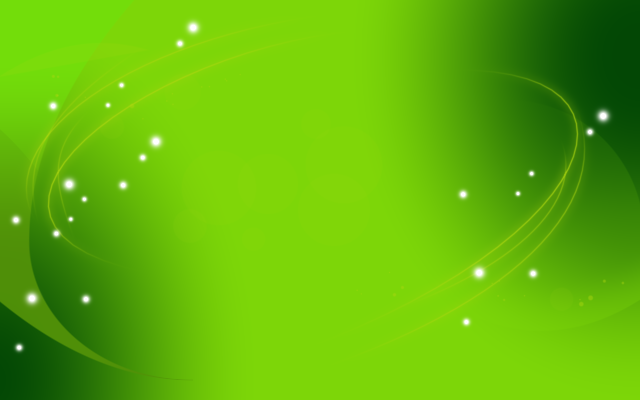
Write a Shadertoy shader that draws this background.

```glsl
// Lime green backdrop with dark corners, sweeping ribbons, faint discs and white sparkles.
#define LIME vec3(0.49, 0.84, 0.03)
#define DEEP vec3(0.01, 0.28, 0.02)
#define OLIVE vec3(0.32, 0.57, 0.03)
#define FRESH vec3(0.45, 0.87, 0.04)
#define GOLD vec3(0.68, 0.84, 0.06)
#define STRAND_WIDTH 0.0022
#define STRAND_GLOW 0.016
#define DISC_ALPHA 0.07
#define DUST_ALPHA 0.45
#define SEGMENTS 28

float hash(float n) { return fract(sin(n * 12.9898) * 43758.545); }

// Soft mask: 1 where d is negative
float fill(float d) {
    float aa = 1.0 / iResolution.y;
    return 1.0 - smoothstep(-aa, aa, d);
}

vec2 bezier(vec2 a, vec2 b, vec2 c, vec2 d, float t) {
    float s = 1.0 - t;
    return s * s * s * a + 3.0 * s * s * t * b + 3.0 * s * t * t * c + t * t * t * d;
}

// Glowing curve that fades toward both ends
float strand(vec2 p, vec2 a, vec2 b, vec2 c, vec2 d) {
    float best = 1e3, along = 0.0;
    vec2 from = a;
    for (int i = 1; i <= SEGMENTS; i++) {
        vec2 to = bezier(a, b, c, d, float(i) / float(SEGMENTS));
        vec2 e = to - from, q = p - from;
        float h = clamp(dot(q, e) / dot(e, e), 0.0, 1.0);
        float dist = length(q - e * h);
        if (dist < best) {
            best = dist;
            along = (float(i) - 1.0 + h) / float(SEGMENTS);
        }
        from = to;
    }
    float fade = smoothstep(0.0, 0.3, along) * smoothstep(1.0, 0.7, along);
    float core = exp(-best * best / (STRAND_WIDTH * STRAND_WIDTH));
    return fade * (0.5 * core + 0.16 * exp(-best * best / (STRAND_GLOW * STRAND_GLOW)));
}

// Lime field darkened from the lower left and upper right
vec3 background(vec2 p) {
    float left = length((p - vec2(-0.02, 0.05)) / vec2(0.68, 0.95));
    float right = length((p - vec2(1.6, 0.86)) / vec2(0.74, 0.88));
    float light = smoothstep(0.0, 1.0, left) * smoothstep(0.08, 1.0, right);
    return mix(DEEP, LIME, light);
}

// Large crescent on the left and the faint lenses
vec3 addLeaves(vec3 col, vec2 p) {
    float rise = max(p.y - 0.396, 0.0);
    float upper = (p.x - 0.073 - 0.72 * rise * rise) / sqrt(1.0 + 2.07 * rise * rise);
    float lower = 0.37 * (1.0 - length((p - vec2(0.48, 0.396)) / vec2(0.407, 0.346)));
    float inner = p.y > 0.396 ? upper : lower;
    float reach = 0.48 - p.x;
    float outer = (0.05 + 0.85 * reach * reach - p.y) / sqrt(1.0 + 2.9 * reach * reach);
    float crescent = fill(max(max(inner, outer), -reach));
    vec3 tint = mix(OLIVE, FRESH, smoothstep(0.35, 0.85, p.y));
    tint = mix(tint, OLIVE, 0.18 * fill(p.y - 0.677 + 0.9 * p.x + 2.0 * p.x * p.x));
    col = mix(col, tint, 0.95 * crescent);

    float wispTop = p.y - (0.81 + 0.65 * p.x - 1.28 * p.x * p.x);
    float wispBase = 0.808 + 0.18 * p.x - p.y;
    col = mix(col, GOLD, 0.14 * fill(max(wispTop, wispBase)));

    float side = p.x - 1.354;
    float bowl = p.y - 0.173 - 1.28 * side * side;
    float bowlFade = smoothstep(0.13, 0.0, bowl) * smoothstep(1.1, 1.25, p.x);
    col = mix(col, LIME, 0.28 * fill(-bowl) * bowlFade);

    float globe = fill(length(p - vec2(1.27, 0.41)) - 0.34);
    float globeFade = smoothstep(1.25, 1.6, p.x) * smoothstep(0.3, 0.5, p.y);
    return mix(col, LIME, 0.13 * globe * globeFade);
}

vec3 addStrands(vec3 col, vec2 p) {
    float s = strand(p, vec2(0.9, 0.923), vec2(0.375, 0.885), vec2(-0.229, 0.438), vec2(0.37, 0.318));
    s += 0.8 * strand(p, vec2(0.83, 0.965), vec2(0.333, 0.906), vec2(-0.042, 0.646), vec2(0.094, 0.438));
    s += 0.5 * strand(p, vec2(0.229, 0.729), vec2(0.115, 0.625), vec2(0.135, 0.542), vec2(0.188, 0.396));
    s += 0.5 * strand(p, vec2(0.396, 0.906), vec2(0.125, 0.74), vec2(0.042, 0.604), vec2(0.1, 0.43));
    s += strand(p, vec2(1.13, 0.825), vec2(1.667, 0.833), vec2(1.5, 0.396), vec2(0.74, 0.12));
    s += 0.8 * strand(p, vec2(1.437, 0.74), vec2(1.552, 0.479), vec2(1.25, 0.229), vec2(0.79, 0.075));
    s += 0.7 * strand(p, vec2(1.4, 0.656), vec2(1.469, 0.5), vec2(1.292, 0.333), vec2(0.979, 0.223));
    return mix(col, GOLD, min(s, 0.8));
}

// Pale discs and clusters of tiny dots
vec3 addDiscsAndDust(vec3 col, vec2 p) {
    vec3 discs[10] = vec3[10](vec3(0.547, 0.53, 0.093), vec3(0.67, 0.54, 0.075),
        vec3(0.86, 0.588, 0.096), vec3(0.835, 0.475, 0.09), vec3(0.79, 0.69, 0.037),
        vec3(0.634, 0.402, 0.029), vec3(0.475, 0.435, 0.042), vec3(0.457, 0.77, 0.045),
        vec3(0.28, 0.683, 0.03), vec3(1.404, 0.252, 0.029));
    for (int i = 0; i < 10; i++)
        col = mix(col, GOLD, DISC_ALPHA * fill(length(p - discs[i].xy) - discs[i].z));

    vec2 hubs[6] = vec2[6](vec2(0.56, 0.79), vec2(0.17, 0.79), vec2(0.39, 0.73),
        vec2(0.94, 0.3), vec2(1.3, 0.29), vec2(1.52, 0.26));
    for (int i = 0; i < 30; i++) {
        float n = float(i) + 1.0;
        vec2 dot2 = hubs[i / 5] + (vec2(hash(n), hash(n + 41.0)) - 0.5) * vec2(0.14, 0.08);
        float radius = mix(0.001, 0.006, pow(hash(n + 83.0), 3.0));
        col = mix(col, GOLD, DUST_ALPHA * fill(length(p - dot2) - radius));
    }
    return col;
}

// One constellation of sparkles, repeated in three places
vec3 addSparkles(vec3 col, vec2 p) {
    vec3 motif[8] = vec3[8](vec3(0.0, 0.0, 0.021), vec3(-0.033, -0.04, 0.013),
        vec3(-0.179, -0.144, 0.01), vec3(-0.213, -0.194, 0.009), vec3(-0.35, -0.196, 0.015),
        vec3(-0.31, -0.392, 0.021), vec3(-0.175, -0.394, 0.015), vec3(-0.342, -0.515, 0.013));
    vec2 origins[3] = vec2[3](vec2(0.483, 0.931), vec2(0.39, 0.646), vec2(1.508, 0.71));
    for (int i = 0; i < 24; i++) {
        vec3 m = motif[i % 8];
        float r = length(p - origins[i / 8] - m.xy) / m.z;
        col = mix(col, vec3(1.0), min(1.0, 1.25 * exp(-2.6 * r * r)));
    }
    return col;
}

void mainImage(out vec4 fragColor, in vec2 fragCoord) {
    vec2 p = fragCoord / iResolution.y;
    vec3 col = addLeaves(background(p), p);
    col = addDiscsAndDust(col, p);
    col = addStrands(col, p);
    fragColor = vec4(addSparkles(col, p), 1.0);
}
```
